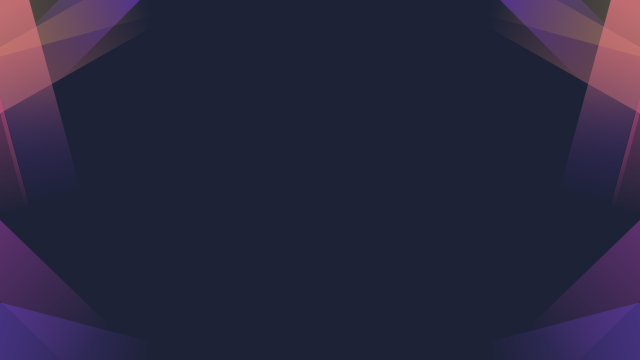
Give the GLSL for this background, as a Shadertoy shader.

```glsl
// Translucent light beams fanning in from the left and right sides over deep navy.
// Each beam is a straight strip with one crisp guide edge that fades along its length;
// the left half is folded onto the right, and the layers are blended back to front.

const vec3 NAVY    = vec3(0.114, 0.133, 0.216);
const vec3 VIOLET  = vec3(0.37, 0.20, 0.66);
const vec3 CORAL   = vec3(0.85, 0.49, 0.44);
const vec3 OLIVE   = vec3(0.74, 0.60, 0.32);
const vec3 ROSE    = vec3(0.90, 0.47, 0.51);
const vec3 MAGENTA = vec3(0.80, 0.31, 0.54);
const vec3 PLUM    = vec3(0.46, 0.21, 0.51);
const vec3 INDIGO  = vec3(0.36, 0.23, 0.66);

// Coverage of a strip whose guide edge runs from start to end.
// The sign of width picks the side of that edge; light reaches zero at end.
float beam(vec2 p, vec2 start, vec2 end, float width, float blur) {
    vec2 axis = end - start;
    float len = length(axis);
    vec2 dir = axis / len;
    vec2 rel = p - start;
    float side = (dir.x * rel.y - dir.y * rel.x) * sign(width);
    float inside = smoothstep(-blur, blur, side)
                 * (1.0 - smoothstep(-blur, blur, side - abs(width)));
    return inside * clamp(1.0 - dot(rel, dir) / len, 0.0, 1.0);
}

vec3 layer(vec3 below, vec3 tint, float opacity) {
    return mix(below, tint, opacity);
}

void mainImage(out vec4 fragColor, in vec2 fragCoord) {
    // Units of canvas height: x from the nearest side, y down from the top
    vec2 p = fragCoord / iResolution.y;
    float aspect = iResolution.x / iResolution.y;
    p = vec2(min(p.x, aspect - p.x), 1.0 - p.y);
    float blur = 0.7 / iResolution.y;

    vec3 col = NAVY;

    // Upper corners: diagonal violet strip under two warm beams
    col = layer(col, VIOLET, 0.76 * beam(p, vec2(0.389, 0.0), vec2(0.134, 0.255), 0.16, blur));
    col = layer(col, CORAL, 0.52 * beam(p, vec2(0.0, 0.315), vec2(0.428, 0.072), -0.16, blur));
    col = layer(col, OLIVE, 0.40 * beam(p, vec2(0.0, 0.157), vec2(0.428, 0.042), -0.30, blur));

    // Steep beams down the sides, cooling from rose to violet
    vec3 cooling = mix(ROSE, VIOLET, smoothstep(0.12, 0.52, p.y));
    col = layer(col, cooling, 0.74 * beam(p, vec2(0.081, 0.0), vec2(0.225, 0.532), 0.147, blur));
    vec2 slitTop = vec2(0.0, 0.266);
    vec2 slitEnd = vec2(0.083, 0.579);
    col = layer(col, MAGENTA, 0.45 * beam(p, slitTop, slitEnd, 0.30, blur));
    col = layer(col, MAGENTA, 0.45 * beam(p, slitTop, slitEnd, 0.012, blur));

    // Lower corners: plum strip crossed by an indigo wedge
    col = layer(col, PLUM, 0.75 * beam(p, vec2(0.0, 0.611), vec2(0.31, 0.91), 0.162, blur));
    col = layer(col, INDIGO, 0.66 * beam(p, vec2(0.0, 0.84), vec2(0.43, 0.952), 0.30, blur));

    fragColor = vec4(col, 1.0);
}
```
